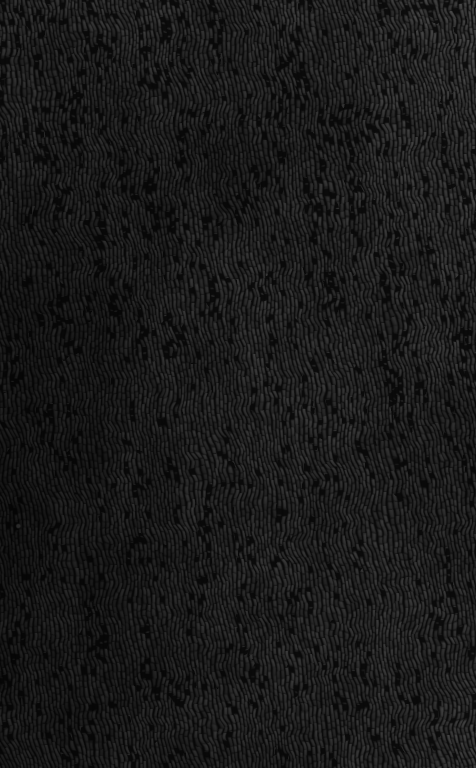
A Shadertoy shader for this texture:

```glsl
const vec2  GRAIN_SIZE    = vec2(0.0054, 0.0098);
const float GRAIN_SHIFT   = 0.26;
const float GRAIN_LEAN    = 0.12;
const float END_DEPTH     = 0.62;
const float SWAY_AMOUNT   = 0.013;
const vec2  SWAY_SCALE    = vec2(13.0, 24.0);
const float RIPPLE_AMOUNT = 0.0050;
const vec2  RIPPLE_SCALE  = vec2(48.0, 75.0);
const vec2  PIT_SCALE     = vec2(60.0, 18.0);
const float PIT_SHARE     = 0.22;
const float PIT_DEPTH     = 0.95;
const float GROOVE_GREY   = 0.031;
const float CREST_GREY    = 0.124;
const float SPECK_CELL    = 0.075;
const float SPECK_SHARE   = 0.025;
const float SPECK_RADIUS  = 0.0028;
const float SPECK_GREY    = 0.22;
const int   SAMPLES       = 2;

vec2 hash2(vec2 p) {
    vec3 h = fract(p.xyx * vec3(0.1031, 0.1030, 0.0973));
    h += dot(h, h.yzx + 33.33);
    return fract((h.xx + h.yz) * h.zy);
}

float noise(vec2 p) {
    vec2 cell = floor(p);
    vec2 f = fract(p);
    f = f * f * (3.0 - 2.0 * f);
    float low  = mix(hash2(cell).x, hash2(cell + vec2(1, 0)).x, f.x);
    float high = mix(hash2(cell + vec2(0, 1)).x, hash2(cell + vec2(1, 1)).x, f.x);
    return mix(low, high, f.y);
}

// Leaning, wavering columns
vec2 bendColumns(vec2 p) {
    float sway = noise(p * SWAY_SCALE) - 0.5;
    float ripple = noise(p * RIPPLE_SCALE + 31.0) - 0.5;
    float lift = noise(p * RIPPLE_SCALE + 71.0) - 0.5;
    p.x += GRAIN_LEAN * p.y + SWAY_AMOUNT * sway + RIPPLE_AMOUNT * ripple;
    p.y += RIPPLE_AMOUNT * lift;
    return p;
}

// Height and side lighting of the embossed grains, 0 in the grooves
float leather(vec2 p) {
    vec2 q = bendColumns(p) / GRAIN_SIZE;
    float column = floor(q.x);
    q.y += 0.5 * mod(column, 2.0) + 0.6 * hash2(vec2(column, 7.0)).x;
    vec2 grain = vec2(column, floor(q.y));
    vec2 chance = hash2(grain + 190.0);
    vec2 form = hash2(grain + 77.0);
    vec2 offset = fract(q) - 0.5;
    offset.x -= GRAIN_SHIFT * (form.x - 0.5);

    // Round across the column, shallow notches between its grains
    float across = 1.0 - smoothstep(0.10, 0.56, abs(offset.x));
    float ends = smoothstep(0.24, 0.50, abs(offset.y));
    float ridge = across * (1.0 - END_DEPTH * form.y * ends);
    float tone = mix(0.75, 1.25, chance.x);

    // Small sunken spots gather in upright chains
    float chain = smoothstep(0.40, 0.80, noise(p * PIT_SCALE));
    float sunk = step(chance.y, PIT_SHARE * (0.15 + chain) * mix(0.6, 1.3, p.y));
    float spot = 1.0 - smoothstep(0.30, 0.50, abs(offset.y));
    tone *= 1.0 - PIT_DEPTH * sunk * spot;
    float side = 1.0 + dot(offset, vec2(0.55, 0.30));
    return ridge * tone * max(side, 0.0);
}

// Slow change of light over the whole sheet, with faint mottling
float sheetLight(vec2 p, float aspect) {
    float across = p.x / aspect;
    float fromMiddle = p.y - 0.45;
    float cloud = noise(p * vec2(3.0, 5.0) + 8.0) - 0.5;
    float mottle = noise(p * vec2(24.0, 15.0) + 53.0) - 0.5;
    return 0.71 + 0.42 * across + 0.90 * fromMiddle * fromMiddle
         + 0.28 * cloud + 0.22 * mottle;
}

// Rare pale flecks of dust
float dust(vec2 p, float blur) {
    vec2 id = floor(p / SPECK_CELL);
    vec2 place = (id + 0.2 + 0.6 * hash2(id + 37.0)) * SPECK_CELL;
    float present = step(hash2(id + 511.0).x, SPECK_SHARE);
    float dist = length(p - place);
    return present * (1.0 - smoothstep(SPECK_RADIUS - blur, SPECK_RADIUS + blur, dist));
}

void mainImage(out vec4 fragColor, in vec2 fragCoord) {
    float pixel = 1.0 / iResolution.y;
    vec2 p = fragCoord * pixel;

    // Average several points for smooth edges
    float height = 0.0;
    for (int j = 0; j < SAMPLES; j++)
    for (int i = 0; i < SAMPLES; i++) {
        vec2 shift = (vec2(i, j) + 0.5) / float(SAMPLES) - 0.5;
        height += leather(p + shift * pixel);
    }
    height /= float(SAMPLES * SAMPLES);

    float aspect = iResolution.x / iResolution.y;
    float grey = (GROOVE_GREY + CREST_GREY * height) * sheetLight(p, aspect);
    grey = mix(grey, SPECK_GREY, 0.7 * dust(p, pixel));
    fragColor = vec4(vec3(grey), 1.0);
}
```
